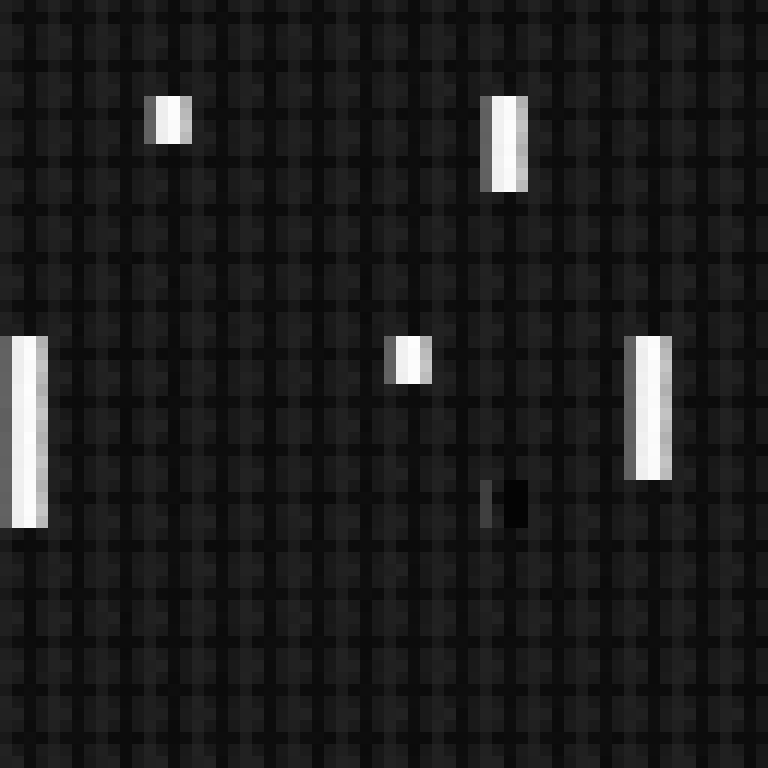
Reproduce this background procedurally as a Shadertoy shader.

```glsl
// Dark woven grid of square cells with a few bright vertical bars.

const float CELLS = 64.0;        // cells along each side
const float TILE = 4.0;          // cells in one weave repeat
const float GROOVE = 0.05;       // weave tones
const float THREAD = 0.10;
const float RIDGE = 0.128;
const float GRAIN = 0.014;       // tone variation from cell to cell
const vec4 BAR_TONES = vec4(0.38, 0.94, 0.985, 0.73); // across a bar
const float GHOST_EDGE = 0.24;   // faint bar: lit left side
const float GHOST_SHADE = 0.015; // faint bar: shaded right side
const vec2 GHOST_TILE = vec2(10.0, 10.0);

// Bars in tiles from the top left: column, first row, length
const int BAR_COUNT = 5;
const vec3 BARS[BAR_COUNT] = vec3[BAR_COUNT](
    vec3(3.0, 2.0, 1.0), vec3(10.0, 2.0, 2.0), vec3(0.0, 7.0, 4.0),
    vec3(8.0, 7.0, 1.0), vec3(13.0, 7.0, 3.0));

float hash(vec2 p) {
    vec3 q = fract(vec3(p.xyx) * 0.1031);
    q += dot(q, q.yzx + 33.33);
    return fract((q.x + q.y) * q.z);
}

// Repeating grooves with side notches, and raised ridges
float weave(vec2 local) {
    bool groove = local.x == 2.0 || (local.y == 1.0 && local.x != 0.0);
    bool ridge = (local.x == 0.0 && local.y != 1.0)
              || (local.x == 1.0 && local.y == 3.0);
    return groove ? GROOVE : (ridge ? RIDGE : THREAD);
}

// Tone of one cell, counted from the top left
float cellTone(vec2 cell) {
    cell = clamp(cell, vec2(0.0), vec2(CELLS - 1.0));
    vec2 tile = floor(cell / TILE);
    vec2 local = cell - tile * TILE;
    float grain = (hash(cell) - 0.5) * GRAIN;
    float tone = weave(local) + grain;

    // Faint bar
    if (tile == GHOST_TILE) {
        if (local.x == 0.0) tone = GHOST_EDGE + grain;
        if (local.x >= 2.0) tone = GHOST_SHADE;
    }

    // Bright bars, with a soft row-to-row ripple on the right side
    for (int i = 0; i < BAR_COUNT; i++) {
        vec3 bar = BARS[i];
        if (tile.x == bar.x && tile.y >= bar.y && tile.y < bar.y + bar.z) {
            float ripple = local.x == 3.0 ? 0.04 * sin(local.y * 1.571 - 1.571) : 0.0;
            tone = BAR_TONES[int(local.x)] + ripple + grain;
        }
    }
    return tone;
}

void mainImage(out vec4 fragColor, in vec2 fragCoord) {
    vec2 pos = fragCoord / iResolution.xy;
    pos = vec2(pos.x, 1.0 - pos.y) * CELLS;

    // Blend neighbouring cells by their share of the pixel
    vec2 pixel = CELLS / iResolution.xy;
    vec2 cell = floor(pos - 0.5 * pixel);
    vec2 share = clamp((pos + 0.5 * pixel - cell - 1.0) / pixel, 0.0, 1.0);
    float upper = mix(cellTone(cell), cellTone(cell + vec2(1.0, 0.0)), share.x);
    float lower = mix(cellTone(cell + vec2(0.0, 1.0)), cellTone(cell + 1.0), share.x);
    fragColor = vec4(vec3(mix(upper, lower, share.y)), 1.0);
}
```
